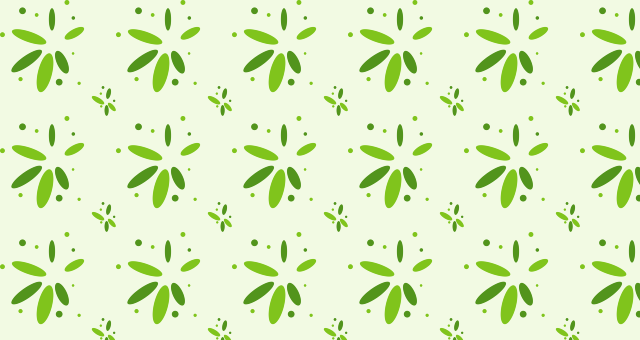
This pattern is drawn by a WebGL 1 fragment shader. Its source:

```glsl
precision highp float;
// Repeating bursts of green leaves and dots, with small sprigs between them.

uniform vec2 u_resolution;

const float REPEATS_ACROSS = 5.517;
const float CELL = 100.0; // local units per repeat

const vec3 CREAM = vec3(0.95, 0.98, 0.89);
const vec3 LIME = vec3(0.50, 0.77, 0.11);
const vec3 LEAF = vec3(0.32, 0.58, 0.11);

// Offset from the nearest motif centre, in local units with y up.
vec2 tile(vec2 p, vec2 centre) {
  return (fract(p - centre + 0.5) - 0.5) * CELL;
}

float coverage(float dist, float pixel) {
  return 1.0 - smoothstep(-0.6 * pixel, 0.6 * pixel, dist);
}

// Approximate signed distance to an ellipse turned by an angle in degrees.
float ellipseDistance(vec2 p, vec2 radii, float degrees) {
  float a = radians(degrees);
  vec2 axis = vec2(cos(a), sin(a));
  vec2 q = vec2(dot(p, axis), dot(p, vec2(-axis.y, axis.x)));
  float k = length(q / radii);
  float slope = length(q / (radii * radii));
  return (k - 1.0) * (k + 1e-4) / (slope + 1e-5);
}

float petal(vec2 p, vec2 centre, vec2 radii, float degrees, float pixel) {
  return coverage(ellipseDistance(p - centre, radii, degrees), pixel);
}

float dotMask(vec2 p, vec2 centre, float radius, float pixel) {
  return coverage(length(p - centre) - radius, pixel);
}

// Masks hold lime coverage in x and dark leaf coverage in y.
vec2 largeBurst(vec2 p, float px) {
  float lime = petal(p, vec2(22.7, 11.7), vec2(9.4, 3.5), 29.0, px);
  lime = max(lime, petal(p, vec2(-16.3, 8.6), vec2(15.6, 4.5), -19.0, px));
  lime = max(lime, petal(p, vec2(-2.6, -22.3), vec2(17.2, 6.1), 76.0, px));
  lime = max(lime, dotMask(p, vec2(-9.8, 27.5), 1.6, px));
  lime = max(lime, dotMask(p, vec2(16.3, 38.3), 2.1, px));
  lime = max(lime, dotMask(p, vec2(-39.3, 10.5), 2.1, px));
  lime = max(lime, dotMask(p, vec2(21.6, -5.7), 1.1, px));
  lime = max(lime, dotMask(p, vec2(-23.7, -27.8), 1.8, px));
  lime = max(lime, dotMask(p, vec2(26.8, -31.4), 1.4, px));

  float leaf = petal(p, vec2(3.4, 23.7), vec2(9.6, 2.7), 90.0, px);
  leaf = max(leaf, petal(p, vec2(-18.4, -12.2), vec2(15.8, 4.5), 35.0, px));
  leaf = max(leaf, petal(p, vec2(12.0, -13.2), vec2(10.6, 4.4), -65.0, px));
  leaf = max(leaf, dotMask(p, vec2(-22.0, 31.1), 2.9, px));
  leaf = max(leaf, dotMask(p, vec2(21.8, 24.9), 1.5, px));
  leaf = max(leaf, dotMask(p, vec2(9.6, -30.4), 2.9, px));
  return vec2(lime, leaf);
}

vec2 smallSprig(vec2 p, float px) {
  float lime = petal(p, vec2(-6.0, 1.3), vec2(6.1, 2.2), -31.0, px);
  lime = max(lime, petal(p, vec2(5.9, -4.5), vec2(4.6, 1.9), -48.0, px));
  lime = max(lime, dotMask(p, vec2(-3.6, 7.0), 1.0, px));
  lime = max(lime, dotMask(p, vec2(-3.2, -4.0), 1.0, px));

  float leaf = petal(p, vec2(3.1, 7.0), vec2(4.6, 1.9), 77.0, px);
  leaf = max(leaf, petal(p, vec2(1.4, -7.5), vec2(4.6, 1.8), 90.0, px));
  leaf = max(leaf, dotMask(p, vec2(-1.7, 12.3), 1.2, px));
  leaf = max(leaf, dotMask(p, vec2(7.9, 0.8), 1.0, px));
  return vec2(lime, leaf);
}

void main() {
  // Cell coordinates anchored at the top left corner.
  float scale = REPEATS_ACROSS / u_resolution.x;
  vec2 p = (gl_FragCoord.xy - vec2(0.0, u_resolution.y)) * scale;
  float pixel = CELL * scale;

  vec2 burstCentre = vec2(0.414, -0.404);
  vec2 sprigCentre = burstCentre + vec2(0.491, -0.473);
  vec2 mask = max(largeBurst(tile(p, burstCentre), pixel),
                  smallSprig(tile(p, sprigCentre), pixel));

  vec3 color = mix(CREAM, LIME, mask.x);
  color = mix(color, LEAF, mask.y);
  gl_FragColor = vec4(color, 1.0);
}
```
